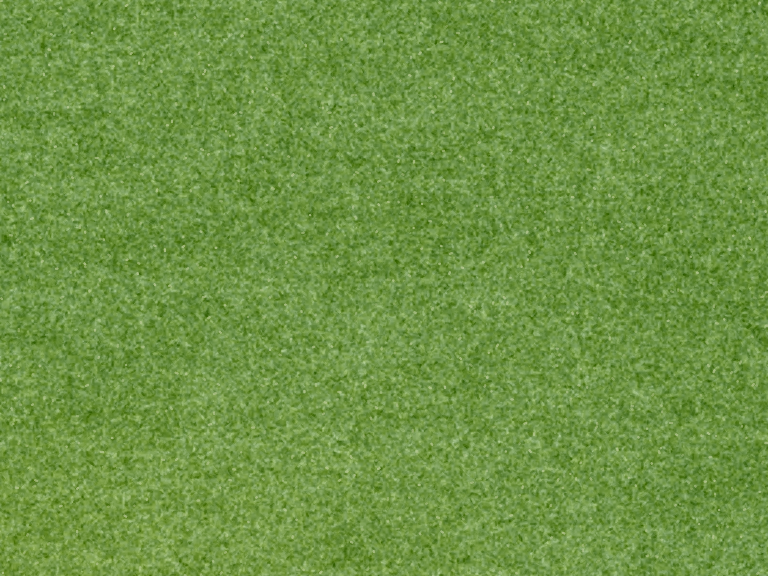
Reproduce this texture procedurally as a Shadertoy shader.

```glsl
// Short, dense turf seen from above: layers of tiny randomly turned blades
// over fine value noise, with broad sideways patches, faint tufting rows
// and sparse pale flecks. Lengths are in units of the canvas height.

const vec3 SHADE_GREEN = vec3(0.33, 0.49, 0.15);
const vec3 PALE_GREEN  = vec3(0.56, 0.69, 0.42);
const vec3 FLECK_COLOR = vec3(0.74, 0.80, 0.60);
const float PI = 3.14159;

// Three random values in 0..1 for a cell.
vec3 hash3(vec2 cell, float seed) {
    vec3 q = fract(vec3(cell.xyx + seed) * vec3(0.1031, 0.1030, 0.0973));
    q += dot(q, q.yxz + 33.33);
    return fract((q.xxy + q.yzz) * q.zyx);
}

// Smooth value noise in -1..1.
float noise(vec2 p, float seed) {
    vec2 cell = floor(p);
    vec2 f = fract(p);
    f = f * f * (3.0 - 2.0 * f);
    float low  = mix(hash3(cell, seed).x, hash3(cell + vec2(1, 0), seed).x, f.x);
    float high = mix(hash3(cell + vec2(0, 1), seed).x, hash3(cell + vec2(1, 1), seed).x, f.x);
    return mix(low, high, f.y) * 2.0 - 1.0;
}

// Soft-edged coverage of a rounded stroke centred on the origin.
float strokeMask(vec2 p, float angle, float halfLength, float radius, float pixel) {
    vec2 dir = vec2(cos(angle), sin(angle));
    float along = clamp(dot(p, dir), -halfLength, halfLength);
    float dist = length(p - dir * along);
    return 1.0 - smoothstep(radius - 0.5 * pixel, radius + 0.5 * pixel, dist);
}

// Brightness of overlapping blades, one per cell, in -1..1.
float blades(vec2 p, float scale, float seed, float pixel) {
    p *= scale;
    vec2 home = floor(p);
    float tone = 0.0;
    for (int y = -1; y <= 1; y++) {
        for (int x = -1; x <= 1; x++) {
            vec2 cell = home + vec2(x, y);
            vec3 place = hash3(cell, seed);
            float shade = hash3(cell, seed + 57.0).y * 2.0 - 1.0;
            float mask = strokeMask(p - cell - place.xy, place.z * PI, 0.35, 0.22, pixel * scale);
            tone = mix(tone, shade, mask);
        }
    }
    return tone;
}

// Coverage of sparse bright flecks; density is the share of filled cells.
float flecks(vec2 p, float scale, float density, float seed, float pixel) {
    p *= scale;
    vec2 home = floor(p);
    float cover = 0.0;
    for (int y = -1; y <= 1; y++) {
        for (int x = -1; x <= 1; x++) {
            vec2 cell = home + vec2(x, y);
            vec3 place = hash3(cell, seed);
            vec3 look = hash3(cell, seed + 31.0);
            float mask = strokeMask(p - cell - place.xy, place.z * PI, 0.12 * look.y, 0.13, pixel * scale);
            cover = max(cover, mask * step(look.x, density) * mix(0.4, 1.0, look.z));
        }
    }
    return cover;
}

// Broad uneven light, patches drawn out sideways, tufting rows and columns.
float lawnTone(vec2 p, float aspect) {
    float tone = 0.28 * noise(p * vec2(2.2, 4.5), 11.0);
    tone += 0.26 * noise(p * vec2(6.0, 19.0), 23.0);
    tone += 0.22 * noise(p * vec2(17.0, 34.0), 37.0);
    tone += 0.24 * noise(p * vec2(5.0, 95.0), 41.0);
    tone += 0.16 * noise(p * vec2(105.0, 9.0), 53.0);
    tone -= 0.35 * smoothstep(0.65, 1.0, p.x / aspect);
    tone -= 0.20 * smoothstep(0.80, 1.0, p.y);
    return tone + 0.10;
}

void mainImage(out vec4 fragColor, in vec2 fragCoord) {
    float pixel = 1.0 / iResolution.y;
    float aspect = iResolution.x * pixel;
    vec2 p = fragCoord * pixel;

    // Fine grass texture on top of the lawn's slow variation.
    float tone = lawnTone(p, aspect);
    tone += 1.3 * blades(p, 100.0, 3.0, pixel);
    tone += 1.3 * blades(p + 0.37, 135.0, 71.0, pixel);
    tone += 1.5 * noise(p * 210.0, 83.0);
    tone += 0.4 * noise(p * 70.0, 97.0);

    // Tone picks the green; small drifts vary its warmth and saturation.
    vec3 color = mix(SHADE_GREEN, PALE_GREEN, 0.42 + 0.28 * tone);
    color.b += 0.045 * noise(p * 150.0, 101.0);
    float warmth = smoothstep(0.5, 0.0, p.y) * smoothstep(aspect, 0.0, p.x);
    color += warmth * vec3(0.015, 0.005, -0.025);

    // Sunlit tips.
    float tips = flecks(p, 65.0, 0.14, 113.0, pixel);
    color = mix(color, FLECK_COLOR, 0.75 * tips);

    fragColor = vec4(clamp(color, 0.0, 1.0), 1.0);
}
```
